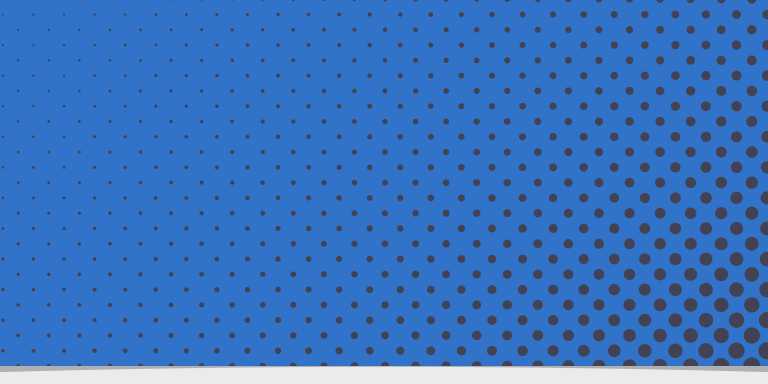
Reproduce this background procedurally as a Shadertoy shader.

```glsl
// Blue halftone field: a staggered dot lattice whose radius grows exponentially
// towards the lower right, above a pale sheet with a gently bowed upper edge.
// All lengths are in canvas heights, with the origin at the lower left.

#define DOT_PITCH     0.0796
#define DOT_ORIGIN    vec2(0.0076, 0.9622)
#define DOT_MIN       0.00247
#define DOT_GROWTH    vec2(1.57, 0.70)
#define FIELD_BOTTOM  0.0469
#define SHEET_TOP     0.0448
#define SHEET_BOW     0.0138

const vec3 BLUE   = vec3(0.19, 0.45, 0.79);
const vec3 DOT    = vec3(0.26, 0.26, 0.33);
const vec3 SHADOW = vec3(0.69, 0.69, 0.70);
const vec3 SHEET  = vec3(0.92);

// Antialiased coverage of the region where the signed distance is negative
float coverage(float dist, float pixel) {
    return clamp(0.5 - dist / pixel, 0.0, 1.0);
}

// Dot radius at a lattice point: grows to the right and downwards
float dotRadius(vec2 center, float aspect) {
    vec2 progress = vec2(center.x / aspect, 1.0 - center.y);
    return DOT_MIN * exp(dot(DOT_GROWTH, progress));
}

// Signed distance to the nearest dot of a square lattice
float latticeDistance(vec2 p, vec2 origin, float aspect) {
    vec2 center = origin + DOT_PITCH * round((p - origin) / DOT_PITCH);
    return length(p - center) - dotRadius(center, aspect);
}

void mainImage(out vec4 fragColor, in vec2 fragCoord) {
    float pixel = 1.0 / iResolution.y;
    float aspect = iResolution.x * pixel;
    vec2 p = fragCoord * pixel;

    // Two square lattices, half a pitch apart, form the staggered rows
    float dots = min(latticeDistance(p, DOT_ORIGIN, aspect),
                     latticeDistance(p, DOT_ORIGIN + 0.5 * DOT_PITCH, aspect));
    vec3 color = mix(BLUE, DOT, coverage(dots, pixel));

    // Grey strip under the field, showing as a wedge in each corner
    color = mix(color, SHADOW, coverage(p.y - FIELD_BOTTOM, pixel));

    // Pale sheet, highest in the middle
    float side = 2.0 * p.x / aspect - 1.0;
    float sheetEdge = SHEET_TOP - SHEET_BOW * side * side;
    color = mix(color, SHEET, coverage(p.y - sheetEdge, pixel));

    fragColor = vec4(color, 1.0);
}
```
